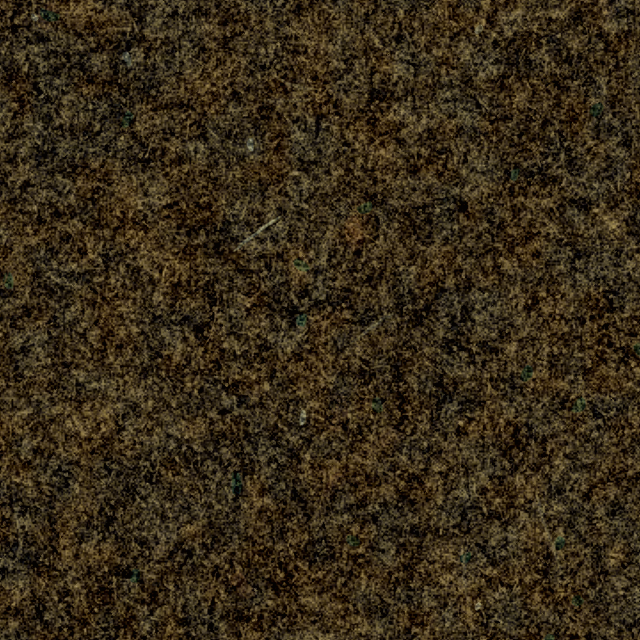
This texture is drawn by a three.js fragment shader. Its source:

```glsl
// Dark forest-floor litter: brown crumbs, short fibres, sparse straws and leaf bits under fine grain.
varying vec2 vUv;

// Palette: colour = SOIL + tone * SOIL_STEP, tone being roughly a unit normal
const vec3 SOIL = vec3(0.222, 0.173, 0.092);
const vec3 SOIL_STEP = vec3(0.135, 0.127, 0.088);
const vec3 SOIL_MIN = vec3(0.035, 0.018, 0.005);
const vec3 STRAW_TAN = vec3(0.40, 0.33, 0.20);
const vec3 STRAW_PALE = vec3(0.58, 0.57, 0.42);
const vec3 LEAF_RUST = vec3(0.38, 0.25, 0.13);
const vec3 LEAF_GREY = vec3(0.31, 0.28, 0.20);
const vec3 CHIP_PALE = vec3(0.60, 0.59, 0.46);
const vec3 MOSS = vec3(0.10, 0.21, 0.13);

// Sizes are in canvas widths, cell counts are per canvas width
const float EDGE = 0.0016;
const float GRAIN_CELLS = 360.0;
const float GRAIN_GAIN = 2.7;
const float CLUMP_GAIN = 2.0;
const float HUE_GAIN = 0.07;
const float FLAKE_OPACITY = 0.7;
const float MAIN_ANGLE = 1.2;
const float ANGLE_SPREAD = 3.8;
const int FLAKE_LAYERS = 4;

vec3 hash3(vec3 p) {
  p = fract(p * vec3(0.1031, 0.1030, 0.0973));
  p += dot(p, p.yxz + 33.33);
  return fract((p.xxy + p.yxx) * p.zyx);
}

// Smooth value noise, centred on zero
float noise(vec2 uv, float cells, float seed) {
  vec2 p = uv * cells;
  vec2 i = floor(p);
  vec2 f = fract(p);
  f = f * f * (3.0 - 2.0 * f);
  float a = hash3(vec3(i, seed)).x;
  float b = hash3(vec3(i + vec2(1.0, 0.0), seed)).x;
  float c = hash3(vec3(i + vec2(0.0, 1.0), seed)).x;
  float d = hash3(vec3(i + 1.0, seed)).x;
  return mix(mix(a, b, f.x), mix(c, d, f.x), f.y) - 0.5;
}

// One bent, tapered piece per cell. size = half length and half width.
// Returns coverage, a random value of the piece, and side light across it.
vec3 scatter(vec2 uv, float cells, vec2 size, float density, float seed) {
  vec2 p = uv * cells;
  vec2 halfSize = size * cells;
  float soft = EDGE * cells;
  vec3 result = vec3(0.0);
  for (int y = -1; y <= 1; y++) {
    for (int x = -1; x <= 1; x++) {
      vec2 id = floor(p) + vec2(float(x), float(y));
      vec3 place = hash3(vec3(id, seed));
      vec3 form = hash3(vec3(id, seed + 57.0));
      if (place.z > density) continue;
      float angle = MAIN_ANGLE + (form.x + form.y - 1.0) * 0.5 * ANGLE_SPREAD;
      float ca = cos(angle);
      float sa = sin(angle);
      vec2 q = p - id - place.xy;
      q = vec2(ca * q.x + sa * q.y, ca * q.y - sa * q.x);
      float len = halfSize.x * mix(0.5, 1.0, form.y);
      float along = q.x / len;
      q.y += (form.x - 0.5) * 0.45 * len * along * along;
      float wid = halfSize.y * (1.0 - 0.6 * along * along);
      float cover = 1.0 - smoothstep(max(wid - soft, 0.0), wid + soft, abs(q.y));
      cover *= 1.0 - smoothstep(0.8, 1.0, abs(along));
      if (cover > result.x) {
        result = vec3(cover, form.z, clamp(q.y / (halfSize.y + soft), -1.0, 1.0));
      }
    }
  }
  return result;
}

void main() {
  // Ragged outlines from a slight warp
  vec2 uv = vUv + 0.004 * vec2(noise(vUv, 80.0, 1.0), noise(vUv, 80.0, 2.0));

  // Soil clumps
  float tone = 0.6 * noise(uv, 6.0, 3.0) - 0.2;
  tone += CLUMP_GAIN * (noise(uv, 48.0, 4.0) + noise(uv, 115.0, 5.0));

  // Crumbs and short fibres, thinner and longer from layer to layer
  for (int i = 0; i < FLAKE_LAYERS; i++) {
    float k = float(i);
    vec2 size = vec2(0.006 + 0.0045 * k, 0.0034 - 0.0007 * k);
    vec3 flake = scatter(uv, 92.0 - 20.0 * k, size, 0.75 - 0.12 * k, 10.0 + k);
    float shade = mix(-1.2, 1.6, flake.y) + 0.35 * flake.z;
    tone = mix(tone, shade, flake.x * FLAKE_OPACITY);
  }
  vec3 color = max(SOIL + tone * SOIL_STEP, SOIL_MIN);

  // Leaf scraps, moss specks and pale chips
  float relief = 0.85 + 0.25 * tone;
  vec3 leaf = scatter(uv, 10.0, vec2(0.034, 0.014), 0.16, 20.0);
  color = mix(color, mix(LEAF_RUST, LEAF_GREY, leaf.y) * relief, leaf.x * 0.55);
  vec3 moss = scatter(uv, 18.0, vec2(0.018, 0.008), 0.04, 21.0);
  color = mix(color, MOSS * relief, moss.x * 0.6);
  vec3 chip = scatter(uv, 20.0, vec2(0.014, 0.005), 0.04, 22.0);
  color = mix(color, CHIP_PALE * relief, chip.x * 0.7);

  // Straws: many faint thin ones, few long pale ones
  vec3 twig = scatter(uv, 15.0, vec2(0.045, 0.0016), 0.35, 30.0);
  color = mix(color, STRAW_TAN * (0.9 + 0.2 * twig.z), twig.x * mix(0.3, 0.8, twig.y));
  vec3 straw = scatter(uv, 7.0, vec2(0.085, 0.0028), 0.22, 31.0);
  vec3 strawColor = mix(STRAW_TAN, STRAW_PALE, straw.y) * (0.85 + 0.3 * straw.z);
  color = mix(color, strawColor, straw.x * mix(0.45, 0.85, straw.y));

  // Hue drift and fine grain
  color += HUE_GAIN * noise(uv, 30.0, 40.0) * vec3(0.7, 0.0, -0.6);
  float grain = noise(vUv, GRAIN_CELLS, 41.0) + 0.4 * noise(vUv, GRAIN_CELLS * 0.5, 42.0);
  color += GRAIN_GAIN * grain * SOIL_STEP;
  color.b += HUE_GAIN * noise(vUv, GRAIN_CELLS, 43.0);
  gl_FragColor = vec4(clamp(color, SOIL_MIN * 0.5, vec3(1.0)), 1.0);
}
```
